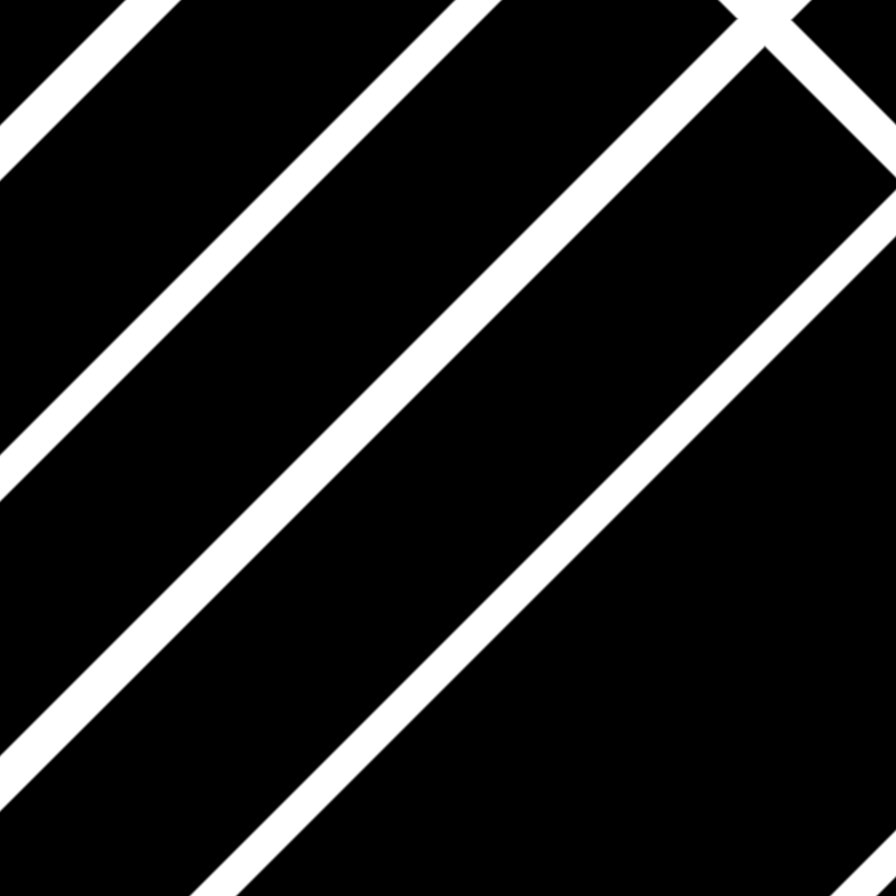
Give the GLSL for this pattern, as a three.js fragment shader.

```glsl
// Broad and narrow white diagonal bars alternating on black, with one
// opposing bar crossing in the upper right corner. Each bar is a distance
// to a 45 degree line, placed by a loop over a common pitch.

varying vec2 vUv;

const vec3 GROUND = vec3(0.0);
const vec3 BAR = vec3(1.0);

// Positions run along a canvas side; widths are measured across a bar.
const float PITCH = 0.7038;
const float DRIFT = 0.0055;        // slight widening of the narrow spacing
const float BROAD_START = 0.1709;
const float NARROW_START = 0.5339;
const float CROSS_START = 0.8314;
const int BROAD_COUNT = 2;
const int NARROW_COUNT = 3;
const float BROAD_WIDTH = 0.0437;
const float NARROW_WIDTH = 0.0367;
const float CROSS_WIDTH = 0.0418;
const float EDGE_SOFTNESS = 0.0021;
const float DIAGONAL = 0.70710678; // side offset to perpendicular distance

// Coverage of a bar centred at the given offset along one diagonal axis.
float bar(float axis, float centre, float width) {
  float edge = abs(axis - centre) * DIAGONAL - 0.5 * width;
  return 1.0 - smoothstep(-EDGE_SOFTNESS, EDGE_SOFTNESS, edge);
}

void main() {
  float falling = vUv.x + 1.0 - vUv.y; // grows from upper left to lower right
  float rising = vUv.x + vUv.y - 1.0;  // grows toward the upper right

  // The opposing bar
  float cover = bar(rising, CROSS_START, CROSS_WIDTH);

  // The alternating parallel bars
  for (int i = 0; i < NARROW_COUNT; i++) {
    float n = float(i);
    float narrowCentre = NARROW_START + n * PITCH + DRIFT * n * (n - 1.0);
    cover = max(cover, bar(falling, narrowCentre, NARROW_WIDTH));
    if (i < BROAD_COUNT) {
      cover = max(cover, bar(falling, BROAD_START + n * PITCH, BROAD_WIDTH));
    }
  }

  gl_FragColor = vec4(mix(GROUND, BAR, cover), 1.0);
}
```
